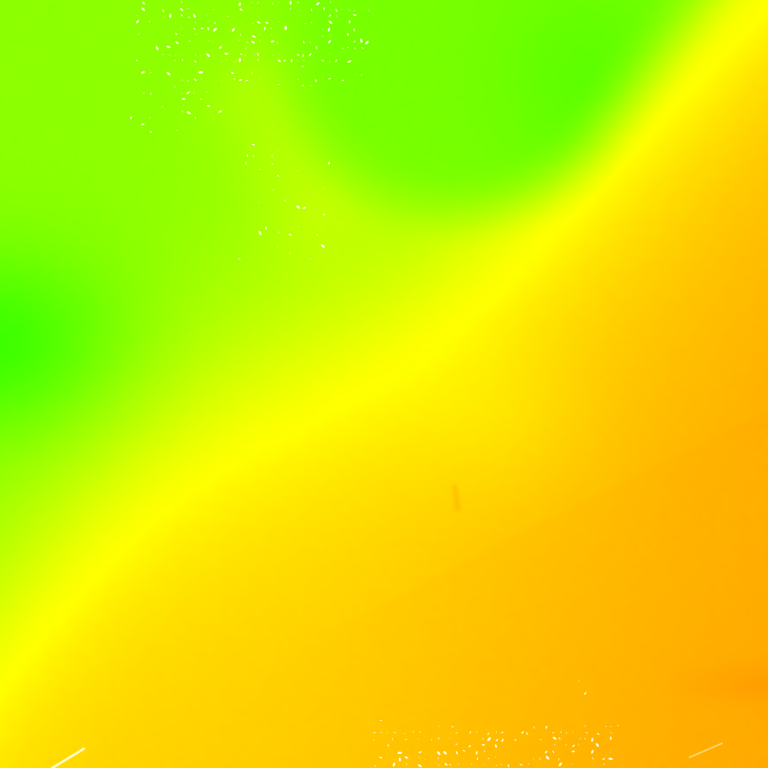
Give the GLSL for this background, as a Shadertoy shader.

```glsl
// A lime to orange colour field split by a wavy yellow ridge.
// One signed "heat" value (green < 0 < orange) is built from the ridge height,
// soft blobs and a capsule bowl, then coloured; specks and scratches lie on top.

const float RIDGE_BASE = 0.10, RIDGE_SLOPE = 0.887;
const vec3  RIDGE_WAVES = vec3(-0.022, 0.040, 0.018);
const float GREEN_DEPTH = 0.45, GREEN_REACH = 0.20;
const float ORANGE_DEPTH = 0.20, ORANGE_EXTRA = 0.14, ORANGE_REACH = 0.15;
const vec2  BOWL_START = vec2(0.60, 0.95), BOWL_END = vec2(0.85, 1.30);
const float BOWL_RADIUS = 0.23, BOWL_GREEN = 0.53;
const float SPECK_CELLS = 120.0;
const float GRAIN = 0.010;
const vec3  SPECK_COLOR = vec3(1.0, 1.0, 0.88);

// Integer hash: two uniform values per cell
vec2 hash2(vec2 cell) {
    uvec2 q = uvec2(ivec2(cell)) * uvec2(1597u, 3812u) + uvec2(71u, 193u);
    uint n = (q.x ^ (q.y << 7)) * 74751u;
    n = (n ^ (n >> 15)) * 29573u;
    n ^= n >> 13;
    uint m = (n * 48271u) ^ (n >> 9);
    return vec2(n & 65535u, (m >> 8) & 65535u) / 65535.0;
}

float valueNoise(vec2 p) {
    vec2 i = floor(p), f = fract(p);
    f = f * f * (3.0 - 2.0 * f);
    float low = mix(hash2(i).x, hash2(i + vec2(1, 0)).x, f.x);
    float high = mix(hash2(i + vec2(0, 1)).x, hash2(i + vec2(1, 1)).x, f.x);
    return mix(low, high, f.y);
}

float blob(vec2 p, vec2 center, vec2 size) {
    vec2 q = (p - center) / size;
    return exp(-dot(q, q));
}

float segmentDistance(vec2 p, vec2 a, vec2 b) {
    vec2 ap = p - a, ab = b - a;
    return length(ap - ab * clamp(dot(ap, ab) / dot(ab, ab), 0.0, 1.0));
}

float ridgeHeight(float x) {
    vec3 waves = sin(3.14159 * x * vec3(1, 2, 3));
    return RIDGE_BASE + RIDGE_SLOPE * x + dot(RIDGE_WAVES, waves);
}

// Green amount above the ridge
float greenSide(vec2 p, float rise) {
    float green = GREEN_DEPTH * (1.0 - exp(-pow(rise / GREEN_REACH, 1.5)));
    green += 0.33 * blob(p, vec2(-0.02, 0.55), vec2(0.18, 0.12));
    float streak = segmentDistance(p, vec2(0.34, 0.87), vec2(0.41, 0.74));
    green -= 0.12 * exp(-streak * streak / 0.006);
    float edge = segmentDistance(p, BOWL_START, BOWL_END) - BOWL_RADIUS;
    float deep = BOWL_GREEN + 0.10 * blob(p, vec2(0.76, 0.90), vec2(0.11, 0.13));
    return mix(green, deep, 1.0 - smoothstep(-0.07, 0.05, edge));
}

// Orange amount below the ridge
float orangeSide(vec2 p, float drop) {
    float depth = ORANGE_DEPTH + ORANGE_EXTRA * smoothstep(0.2, 1.1, p.x - 0.35 * p.y);
    float orange = depth * (1.0 - exp(-drop / ORANGE_REACH));
    orange -= 0.055 * blob(p, vec2(0.66, 0.45), vec2(0.12, 0.10));
    orange += 0.045 * blob(p, vec2(0.99, 0.11), vec2(0.09, 0.025));
    // Faint diagonal fold
    float fold = 0.466 - 0.47 * (1.0 - p.x) - 0.06 * (1.0 - p.x) * (1.0 - p.x) - p.y;
    orange += 0.014 * smoothstep(-0.004, 0.008, fold) * exp(-max(fold, 0.0) * 12.0)
            * smoothstep(0.25, 0.6, p.x);
    // Small dark nick
    float nick = segmentDistance(p, vec2(0.592, 0.365), vec2(0.596, 0.338));
    return orange + 0.07 * exp(-nick * nick / 0.00002);
}

// Soft rectangle covering a patch of specks
float patchMask(vec2 p, vec2 center, vec2 halfSize) {
    vec2 d = abs(p - center) - halfSize;
    return 1.0 - smoothstep(-0.015, 0.01, max(d.x, d.y));
}

float specks(vec2 p, float pixel) {
    float density = 0.42 * patchMask(p, vec2(0.325, 0.97), vec2(0.12, 0.06));
    density = max(density, 0.22 * patchMask(p, vec2(0.325, 0.945), vec2(0.16, 0.055)));
    density = max(density, 0.28 * patchMask(p, vec2(0.225, 0.86), vec2(0.055, 0.03)));
    density = max(density, 0.10 * patchMask(p, vec2(0.37, 0.735), vec2(0.06, 0.075)));
    density = max(density, 0.45 * patchMask(p, vec2(0.645, 0.025), vec2(0.16, 0.032)));
    density = max(density, 0.012 * patchMask(p, vec2(0.71, 0.16), vec2(0.10, 0.08)));
    vec2 cell = floor(p * SPECK_CELLS);
    vec2 pick = hash2(cell), place = hash2(cell + 311.0), form = hash2(cell + 677.0);
    vec2 q = (fract(p * SPECK_CELLS) - mix(vec2(0.3), vec2(0.7), place)) / SPECK_CELLS;
    vec2 axis = normalize(form - 0.5 + vec2(0.001, 0.0));
    q = vec2(dot(q, axis), 1.8 * dot(q, vec2(-axis.y, axis.x)));
    float radius = mix(0.0009, 0.0029, pick.y * pick.y);
    float dot_ = 1.0 - smoothstep(-pixel, pixel, length(q) - radius);
    return dot_ * step(pick.x, density) * mix(0.4, 1.0, pick.y);
}

float scratch(vec2 p, vec2 a, vec2 b, float width, float pixel) {
    return 1.0 - smoothstep(0.0, width + pixel, segmentDistance(p, a, b));
}

void mainImage(out vec4 fragColor, in vec2 fragCoord) {
    vec2 p = fragCoord / iResolution.xy;
    float pixel = 1.0 / iResolution.y;
    float rise = p.y - ridgeHeight(p.x);
    float heat = rise > 0.0 ? -greenSide(p, rise) : orangeSide(p, -rise);
    heat += GRAIN * (valueNoise(p * 110.0) - 0.5);
    vec3 color = vec3(1.0 + min(heat, 0.0), 1.0 - max(heat, 0.0), 0.0);
    // Specks and scratches
    float marks = specks(p, pixel);
    marks = max(marks, scratch(p, vec2(0.068, 0.0), vec2(0.109, 0.025), 0.0016, pixel));
    marks = max(marks, 0.5 * scratch(p, vec2(0.898, 0.014), vec2(0.94, 0.032), 0.0008, pixel));
    fragColor = vec4(mix(color, SPECK_COLOR, marks), 1.0);
}
```
